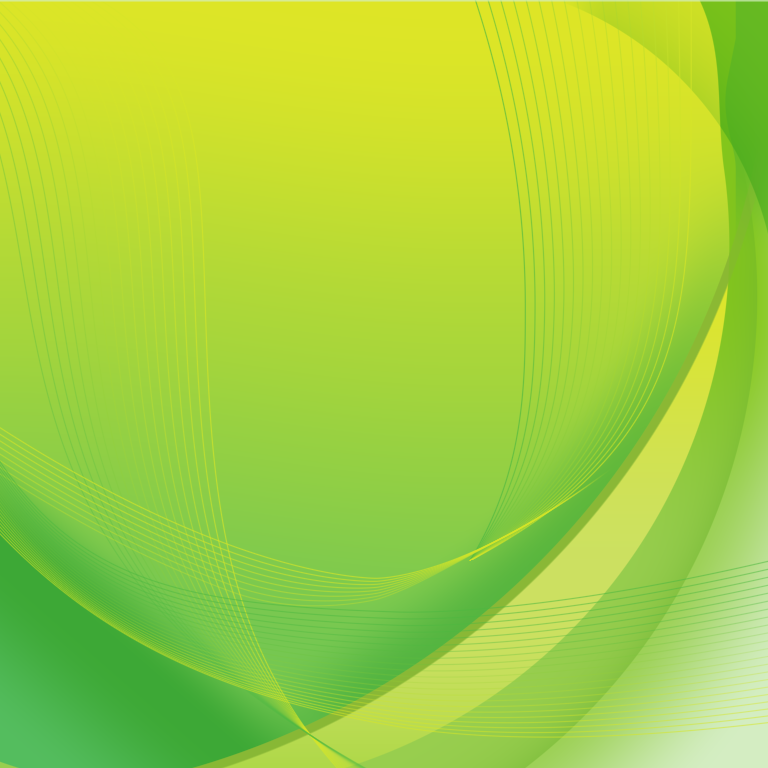
A Shadertoy shader for this background:

```glsl
// Lime green backdrop with sweeping translucent ribbons and fans of fine curved lines.

const vec3 LEMON = vec3(0.87, 0.90, 0.15);
const vec3 LIME = vec3(0.63, 0.83, 0.24);
const vec3 LEAF = vec3(0.46, 0.78, 0.32);
const vec3 DEEP = vec3(0.24, 0.66, 0.21);
const vec3 MINT = vec3(0.33, 0.74, 0.37);
const vec3 OLIVE = vec3(0.52, 0.71, 0.20);
const vec3 STRAW = vec3(0.80, 0.88, 0.38);
const vec3 GRASS = vec3(0.52, 0.78, 0.10);
const vec3 MOSS = vec3(0.60, 0.81, 0.31);
const vec3 PALE = vec3(0.83, 0.93, 0.76);
const vec3 LINE_GREEN = vec3(0.30, 0.72, 0.25);
const vec3 LINE_YELLOW = vec3(0.84, 0.90, 0.15);

// Circles that shape the ribbons: centre, radius
const vec3 FIELD_ARC = vec3(-0.0387, 1.002, 1.043);
const vec3 RIBBON_ARC = vec3(0.2367, 0.6807, 0.713);
const vec3 OUTER_ARC = vec3(0.2116, 0.6137, 0.7744);
const vec3 SWOOSH_ARC = vec3(0.5796, 0.592, 0.433);

const float LINE_HALF_WIDTH = 0.0007;
const int LEFT_LINES = 18;
const int RIGHT_LINES = 18;
const int BOWL_LINES = 8;
const int WAVE_LINES = 22;

float arcDistance(vec2 p, vec3 arc) { return length(p - arc.xy) - arc.z; }

float outside(float d) {
    float aa = 0.8 / iResolution.y;
    return smoothstep(-aa, aa, d);
}

// Coverage of the zero contour of f, with constant width on the canvas
float stroke(float f) {
    float slope = max(length(vec2(dFdx(f), dFdy(f))) * iResolution.y, 1e-4);
    float aa = 0.8 / iResolution.y;
    return 1.0 - smoothstep(LINE_HALF_WIDTH - aa, LINE_HALF_WIDTH + aa, abs(f) / slope);
}

// Lines are strongest at both ends of a fan
float fanOpacity(float s) { return 0.25 + 0.45 * abs(2.0 * s - 1.0); }

float leftFan(float t, float s) {
    float bend = 0.137 * exp(-t * mix(12.0, 6.0, s));
    float sweep = mix(0.137, 0.364, s) * pow(t / 0.957, mix(5.2, 4.1, s));
    return mix(0.267, 0.04, s) - bend + sweep;
}

float rightFan(float t, float s) {
    float lean = max(0.0, 1.0 - t / 0.4);
    float start = mix(0.4, 0.0, s);
    float fall = clamp((t - start) / (0.73 - start), 0.0, 1.0);
    return mix(0.684, 0.9, s) - 0.065 * (1.0 - s) * lean * lean
         - mix(0.072, 0.288, s) * pow(fall, mix(2.8, 4.8, s));
}

float bowlFan(float x, float s) {
    float steep = x < 0.49 ? 0.614 : 0.95;
    return 0.247 + steep * pow(abs(x - 0.49), 1.6) - 0.06 * s * smoothstep(0.66, 0.3, x);
}

float waveFan(float x, float s) {
    float rise = pow(max(x - 0.52, 0.0) / 0.48, 1.6);
    return mix(0.199, 0.005, s) + mix(0.2, 0.3, s) * exp(-x * mix(7.5, 3.5, s))
         + mix(0.07, 0.045, s) * rise;
}

vec3 background(vec2 p) {
    float height = p.y - 0.06 * (1.0 - smoothstep(0.0, 0.6, p.x));
    vec3 col = mix(LEAF, LIME, smoothstep(0.1, 0.55, height));
    col = mix(col, LEMON, smoothstep(0.4, 1.0, height));
    // Soft dark fold in the lower left
    float fold = 0.365 - 0.87 * p.x - p.y;
    vec3 foldCol = mix(DEEP, MINT, smoothstep(0.1, 0.32, fold));
    return mix(col, foldCol, smoothstep(-0.06, 0.07, fold));
}

vec3 ribbons(vec3 col, vec2 p) {
    float field = arcDistance(p, FIELD_ARC);
    float ribbon = arcDistance(p, RIBBON_ARC) + 0.033 * -smoothstep(0.78, 1.0, p.y);
    float outer = arcDistance(p, OUTER_ARC);
    float swoosh = arcDistance(p, SWOOSH_ARC);

    // Shadow along the inner field, then the yellow ribbon with its olive rim
    float shade = smoothstep(-0.1, 0.0, field) * smoothstep(0.85, 0.35, p.y);
    col = mix(col, DEEP, 0.6 * shade * smoothstep(0.25, 0.5, p.x));
    vec3 yellow = mix(STRAW, LEMON, smoothstep(0.25, 0.7, p.y));
    yellow = mix(LIME, yellow, smoothstep(-0.12, 0.2, p.y));
    yellow = mix(yellow, OLIVE, 0.85 * (1.0 - outside(field - 0.011)));
    col = mix(col, yellow, outside(field));

    // Green ribbon, darkening toward its outer edge
    vec3 green = mix(MOSS, GRASS, smoothstep(0.25, 0.65, p.y));
    float edgeShade = exp(min(outer, 0.0) * 28.0) * smoothstep(0.9, 0.6, p.y);
    green = mix(green, OLIVE * vec3(0.85, 1.0, 1.0), 0.5 * edgeShade);
    vec3 far = mix(MOSS, GRASS, smoothstep(0.3, 0.6, p.y));
    far = mix(far, PALE, smoothstep(-0.03, 0.17, outer));
    green = mix(green, far, outside(outer) * smoothstep(0.82, 0.7, p.y));
    // Darker strip along the upper right side
    float strip = p.x - 0.958 + 0.2 * max(0.0, 0.95 - p.y) * smoothstep(0.78, 0.9, p.y);
    green = mix(green, DEEP, 0.35 * outside(strip) * smoothstep(0.66, 0.8, p.y));
    col = mix(col, green, outside(ribbon));

    // Olive rim crossing the green, and the translucent swoosh above it
    float rim = outside(field) * (1.0 - outside(field - 0.012));
    col = mix(col, OLIVE, 0.5 * rim * smoothstep(0.82, 0.72, p.y));
    float veil = outside(swoosh) * smoothstep(0.72, 0.8, p.x) * smoothstep(0.6, 0.74, p.y);
    float veilOpacity = mix(0.26, 0.6, outside(ribbon)) * exp(-max(swoosh, 0.0) * 11.0);
    return mix(col, DEEP * vec3(1.1, 1.0, 0.5), veil * veilOpacity);
}

vec3 lines(vec3 col, vec2 p) {
    float t = 1.0 - p.y;
    for (int i = 0; i < LEFT_LINES; i++) {
        float s = float(i) / float(LEFT_LINES - 1);
        float ink = stroke(p.x - leftFan(t, s)) * fanOpacity(s);
        col = mix(col, mix(LINE_YELLOW, LINE_GREEN, smoothstep(0.4, 0.9, s)), ink * mix(1.0, 0.5, s));
    }
    for (int i = 0; i < RIGHT_LINES; i++) {
        float s = float(i) / float(RIGHT_LINES - 1);
        float ink = stroke(p.x - rightFan(t, s)) * fanOpacity(s) * step(t, 0.73);
        col = mix(col, mix(LINE_GREEN, LINE_YELLOW, s), ink);
    }
    for (int i = 0; i < BOWL_LINES; i++) {
        float s = float(i) / float(BOWL_LINES - 1);
        float ink = stroke(p.y - bowlFan(p.x, s)) * smoothstep(0.8, 0.65, p.x);
        col = mix(col, LINE_YELLOW, ink * mix(0.7, 0.35, s));
    }
    for (int i = 0; i < WAVE_LINES; i++) {
        float s = float(i) / float(WAVE_LINES - 1);
        float ink = stroke(p.y - waveFan(p.x, s)) * fanOpacity(s);
        col = mix(col, mix(LINE_GREEN, LINE_YELLOW, smoothstep(0.2, 0.8, s)), ink * 0.85);
    }
    return col;
}

void mainImage(out vec4 fragColor, in vec2 fragCoord) {
    vec2 p = fragCoord / iResolution.xy;
    vec3 col = lines(ribbons(background(p), p), p);
    // Pale hairline at the top
    col = mix(col, PALE, 0.7 * smoothstep(0.997, 0.999, p.y));
    fragColor = vec4(col, 1.0);
}
```
